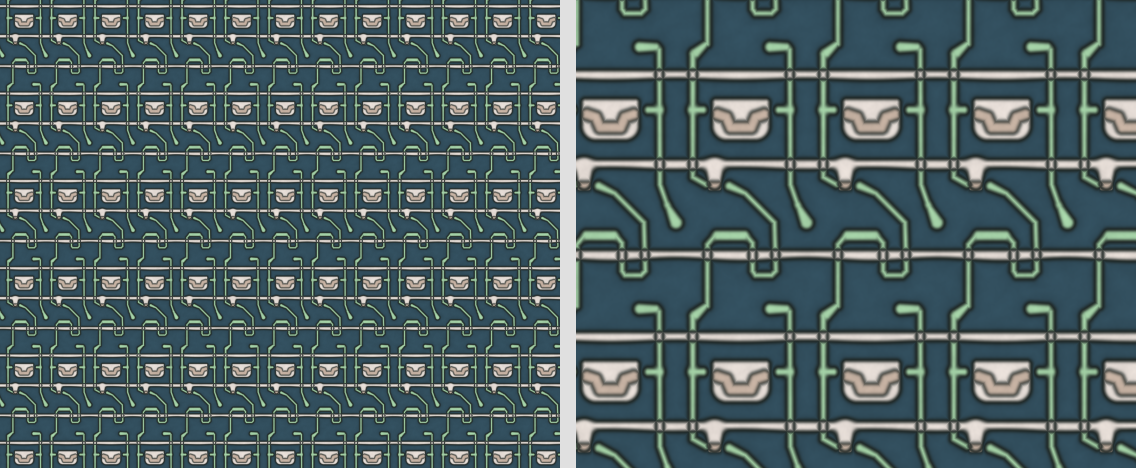
Left: the whole. Right: its middle third, enlarged.
A Shadertoy shader for this pattern:

```glsl
// Circuit weave: pale rails, bent green traces and small cups on slate blue.
#define REPEATS vec2(12.87, 5.36)   // cells across and down
#define FIRST_CUP vec2(0.0430, 0.0437) // centre of the top left cup
#define TRACE 2.6                   // half width of green traces
#define RAIL 3.4                    // half width of pale rails
#define INK_WIDTH 1.75              // softness of dark outlines
#define GRAIN 0.035                 // strength of surface wear
#define SLATE vec3(0.20, 0.315, 0.375)
#define GREEN vec3(0.65, 0.83, 0.66)
#define CREAM vec3(0.90, 0.865, 0.84)
#define TAN vec3(0.78, 0.70, 0.64)
#define INK vec3(0.12, 0.15, 0.14)

const vec2 CELL = vec2(89.5, 179.0); // local units, y points down

// Trace that hooks under a rail, arches over it and steps into the next cell.
const vec2 HOOK[12] = vec2[12](
    vec2(-8, 47), vec2(3, 52), vec2(23, 72), vec2(24, 105), vec2(21, 108), vec2(10, 108),
    vec2(8, 105), vec2(8, 86), vec2(3, 80), vec2(-17, 80), vec2(-23, 87), vec2(-23, 129));

// Centre line of the band inside a cup.
const vec2 BAND[6] = vec2[6](
    vec2(-16, -2), vec2(-10, 0), vec2(-7, 7), vec2(7, 7), vec2(10, 0), vec2(16, -2));

// Capsule whose radius changes from ra to rb.
float capsule(vec2 p, vec2 a, vec2 b, float ra, float rb) {
    vec2 ab = b - a;
    float t = clamp(dot(p - a, ab) / dot(ab, ab), 0.0, 1.0);
    return length(p - a - ab * t) - mix(ra, rb, t);
}

float roundBox(vec2 p, vec2 halfSize, float r) {
    vec2 d = abs(p) - halfSize + r;
    return length(max(d, 0.0)) + min(max(d.x, d.y), 0.0) - r;
}

float smoothMin(float a, float b, float k) {
    float h = max(k - abs(a - b), 0.0) / k;
    return min(a, b) - h * h * k * 0.25;
}

float traces(vec2 p) {
    float d = 1e3;
    for (int i = 0; i < 11; i++) {
        float ra = i == 0 ? 3.6 : TRACE;
        d = min(d, capsule(p, HOOK[i], HOOK[i + 1], ra, TRACE));
    }
    // thick crown of the arch
    d = smoothMin(d, capsule(p, vec2(-16, 81), vec2(2, 81), 4.0, 4.0), 2.0);
    // left upright with its step and foot
    d = min(d, capsule(p, vec2(-23, -51), vec2(-31, -44), TRACE, 4.2));
    d = smoothMin(d, capsule(p, vec2(-33, -43), vec2(-33, 41), TRACE + 0.4, TRACE), 2.0);
    d = min(d, capsule(p, vec2(-33, 41), vec2(-24, 46), TRACE, TRACE));
    // right upright with its head and drooping tail
    d = min(d, capsule(p, vec2(20, -48), vec2(31, -48), 4.3, 3.6));
    d = smoothMin(d, capsule(p, vec2(33.5, -46), vec2(34, 46), TRACE, TRACE), 2.0);
    d = min(d, capsule(p, vec2(34, 46), vec2(39, 60), TRACE, TRACE));
    d = smoothMin(d, capsule(p, vec2(39, 60), vec2(45, 72), TRACE, 5.0), 2.0);
    // side tabs reaching toward the cup
    return smoothMin(d, capsule(vec2(abs(p.x), p.y), vec2(26, -5), vec2(34, -5), 3.2, 3.2), 3.0);
}

float rail(vec2 p, float y, float swell) {
    float dy = mod(p.y - y + 0.5 * CELL.y, CELL.y) - 0.5 * CELL.y;
    float wave = cos(6.28318 * p.x / CELL.x);
    return abs(dy - 0.5 * swell * wave) - RAIL - 0.6 * swell * wave;
}

float outline(float d) {
    return exp(-d * d / (INK_WIDTH * INK_WIDTH));
}

// Layered sines for a gently uneven surface.
float wear(vec2 p) {
    float sum = 0.0, amp = 0.5;
    for (int i = 0; i < 4; i++) {
        sum += amp * sin(p.x + 1.7 * sin(p.y * 0.8)) * sin(p.y + 1.3 * sin(p.x * 0.7));
        p = mat2(1.5, 1.1, -1.1, 1.5) * p + 2.3;
        amp *= 0.65;
    }
    return sum;
}

void mainImage(out vec4 fragColor, in vec2 fragCoord) {
    vec2 uv = fragCoord / iResolution.xy;
    uv.y = 1.0 - uv.y;
    vec2 world = (uv - FIRST_CUP) * REPEATS * CELL;
    vec2 p = mod(world + 0.5 * CELL, CELL) - 0.5 * CELL;
    float soft = max(0.5, 0.6 * REPEATS.x * CELL.x / iResolution.x);

    // traces may spill over the right and lower cell edges
    float green = 1e3;
    for (int i = 0; i < 4; i++)
        green = min(green, traces(p + CELL * vec2(i & 1, i >> 1)));

    float rails = min(rail(p, -29.0, 0.5), min(rail(p, 32.0, -0.6), rail(p, -85.0, 0.9)));
    float stub = capsule(p, vec2(-18, 34), vec2(-18, 45), 7.0, 4.6);
    rails = smoothMin(rails, stub, 4.0);
    float stubTip = roundBox(p - vec2(-18, 47), vec2(4.5, 3.0), 1.5);

    float cup = roundBox(p - vec2(0, 1.5), vec2(20, 14.5), p.y > 1.5 ? 10.0 : 3.0);
    float band = 1e3;
    for (int i = 0; i < 5; i++)
        band = min(band, capsule(p, BAND[i], BAND[i + 1], 4.2, 4.2));
    band = max(band, cup);

    // fills, then a shared dark outline
    float nearest = min(min(green, rails), cup);
    vec3 color = SLATE * (1.0 - 0.16 * exp(-max(nearest, 0.0) * 0.25));
    color = mix(color, GREEN, smoothstep(soft, -soft, green));
    color = mix(color, CREAM, smoothstep(soft, -soft, min(rails, cup)));
    color = mix(color, TAN, smoothstep(soft, -soft, min(band, stubTip)));
    float ink = max(max(outline(green), outline(rails)), outline(cup));
    ink = max(ink, 0.75 * max(outline(band), outline(stubTip)));
    color = mix(color, INK, 0.85 * ink);

    color *= 1.0 + GRAIN * wear(world * 0.16);
    fragColor = vec4(color, 1.0);
}
```
